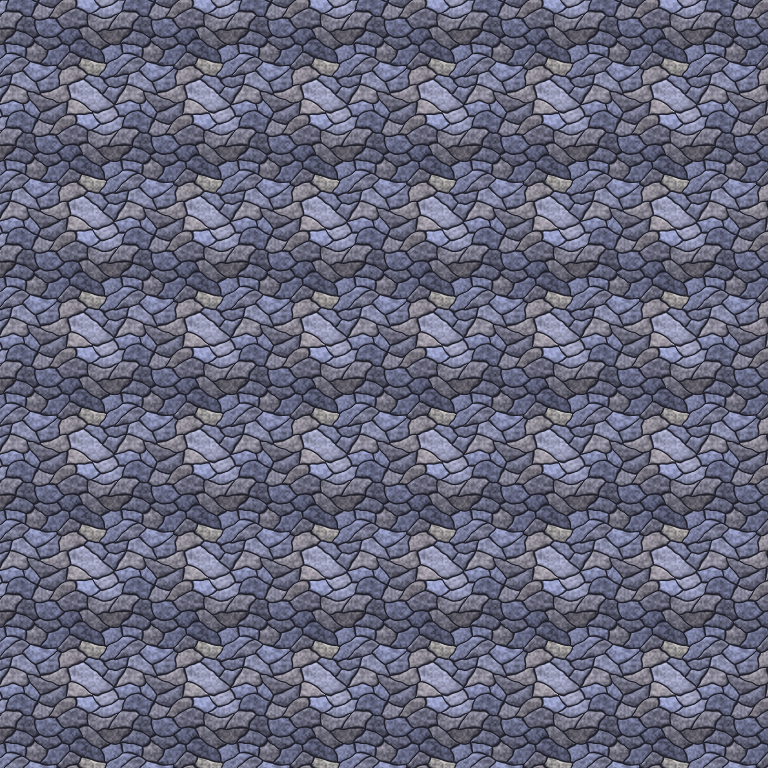
A Shadertoy shader for this texture:

```glsl
// Slate rubble wall: a square tile of irregular blue-grey stones, repeated.
// Stones are cells of a wrapped, weighted Voronoi diagram with dark joints;
// each has its own tone, tint and slant-lit rim, roughened by periodic noise.

const float TAU = 6.2831853;
const float REPEATS = 6.59;             // tiles across and down the canvas
const vec2 GRID = vec2(5.0, 8.0);       // stones per tile, rows must be even
const vec2 KEYSTONE = vec2(0.77, 0.76); // tile position of the largest stone
const vec3 JOINT = vec3(0.11, 0.11, 0.15);
const vec3 SLATE = vec3(0.67, 0.68, 0.78);
const vec3 COOL = vec3(0.95, 0.98, 1.07);
const vec3 WARM = vec3(1.06, 1.01, 0.93);
const vec3 CREAM = vec3(1.12, 1.08, 0.93);

float hash(vec2 p, float seed) {
    vec3 q = fract(vec3(p.xyx + seed * 7.31) * vec3(0.1031, 0.1030, 0.0973));
    q += dot(q, q.yzx + 33.33);
    return fract((q.x + q.y) * q.z);
}

// Value noise that wraps after one tile, with freq lattice cells per tile
float tileNoise(vec2 p, vec2 freq, float seed) {
    vec2 i = floor(p * freq), f = fract(p * freq);
    f = f * f * (3.0 - 2.0 * f);
    vec2 a = mod(i, freq), b = mod(i + 1.0, freq);
    return mix(mix(hash(a, seed), hash(vec2(b.x, a.y), seed), f.x),
               mix(hash(vec2(a.x, b.y), seed), hash(b, seed), f.x), f.y);
}

// Soft spot around a centre, wrapped over the tile
float spot(vec2 p, vec2 centre, vec2 size) {
    vec2 d = (fract(p - centre + 0.5) - 0.5) / size;
    return exp(-dot(d, d));
}

bool isCell(vec2 id, vec2 target) {
    return all(lessThan(abs(id - target), vec2(0.5)));
}

vec2 stoneSite(vec2 cell) {
    vec2 id = mod(cell, GRID);
    vec2 jitter = vec2(hash(id, 1.0), hash(id, 2.0)) - 0.5;
    if (isCell(id, vec2(0.0))) jitter = vec2(0.0);
    return cell + 0.5 + 0.7 * jitter + vec2(0.5 * mod(id.y, 2.0), 0.0);
}

// Larger weights push a stone's borders outward
float stoneWeight(vec2 cell) {
    vec2 id = mod(cell, GRID);
    return isCell(id, vec2(0.0)) ? 0.75 : 0.35 * hash(id, 3.0);
}

// Finds the stone at q; returns its edge distance in tiles and edge normal
float stoneEdge(vec2 q, out vec2 cell, out vec2 normal) {
    vec2 base = floor(q), site = vec2(0.0);
    float nearest = 1e3, edge = 1e3;
    for (int j = -2; j <= 2; j++)
    for (int i = -2; i <= 2; i++) {
        vec2 c = base + vec2(i, j), s = stoneSite(c);
        float power = dot(s - q, s - q) - stoneWeight(c);
        if (power < nearest) { nearest = power; cell = c; site = s; }
    }
    for (int j = -2; j <= 2; j++)
    for (int i = -2; i <= 2; i++) {
        vec2 c = base + vec2(i, j), s = stoneSite(c), across = s - site;
        if (dot(across, across) < 1e-4) continue;
        float power = dot(s - q, s - q) - stoneWeight(c);
        float d = 0.5 * (power - nearest) / length(across * GRID);
        if (d < edge) { edge = d; normal = normalize(across * GRID); }
    }
    return edge;
}

// Overall lightness of one stone, from its place in the tile
float stoneTone(vec2 place, vec2 id) {
    float band = 0.5 + 0.5 * cos(TAU * (place.y - 0.24));
    float tone = 0.65 + 0.26 * (hash(id, 4.0) - 0.5) - 0.17 * band * band;
    tone += 0.20 * spot(place, vec2(0.80, 0.68), vec2(0.26, 0.22));
    return tone - 0.12 * spot(place, vec2(0.06, 0.82), vec2(0.12));
}

void mainImage(out vec4 fragColor, in vec2 fragCoord) {
    vec2 p = fragCoord / iResolution.y * REPEATS;
    float pixel = REPEATS / iResolution.y;

    // Slant the courses and roughen the outlines
    vec2 d = p - KEYSTONE;
    d.y += 0.035 * sin(2.0 * TAU * d.x);
    d.x += 0.045 * sin(2.0 * TAU * d.y);
    d += 0.022 * (vec2(tileNoise(p, vec2(18.0), 5.0),
                       tileNoise(p, vec2(18.0), 6.0)) - 0.5);

    vec2 cell, normal;
    float edge = stoneEdge(d * GRID + 0.5, cell, normal);
    vec2 id = mod(cell, GRID);
    vec2 place = KEYSTONE + (stoneSite(cell) - 0.5) / GRID;

    // Stone face: tone, lit rim and grain
    float light = dot(normal, normalize(vec2(-0.4, 0.9)));
    float rim = smoothstep(0.045, 0.012, edge);
    float grain = tileNoise(p, vec2(64.0), 7.0) - 0.5;
    float streak = tileNoise(p, vec2(16.0, 40.0), 8.0) - 0.5;
    float tone = stoneTone(place, id) + 0.13 * rim * light
               + 0.34 * grain + 0.26 * streak;

    // Joints are wider under each stone
    float width = max(0.0145 - 0.004 * light, 1.3 * pixel);
    tone *= smoothstep(0.0, width, edge);

    float warmth = hash(id, 9.0);
    vec3 tint = mix(COOL, WARM, warmth * warmth);
    if (isCell(id, vec2(0.0, 2.0))) { tint = CREAM; tone *= 1.3; }
    vec3 colour = mix(JOINT, SLATE * tint, clamp(tone, 0.0, 1.25));
    fragColor = vec4(clamp(colour, 0.0, 1.0), 1.0);
}
```
